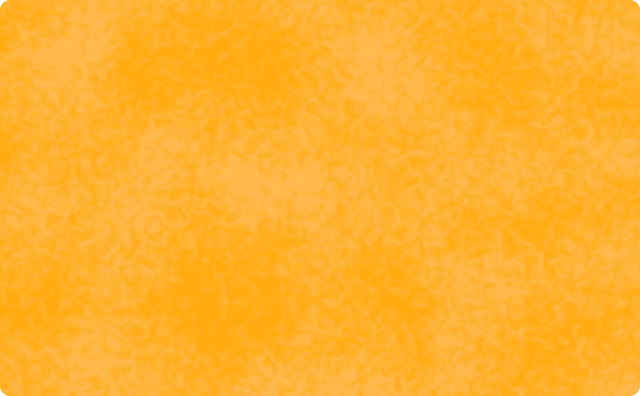
A Shadertoy shader for this texture:

```glsl
const vec3 PAPER = vec3(1.0);
const vec3 LIGHT_AMBER = vec3(1.0, 0.728, 0.312);
const vec3 DEEP_AMBER = vec3(1.0, 0.67, 0.06);
const float CORNER_RADIUS = 0.026;

// Unit gradient for a lattice point
vec2 latticeGradient(ivec2 cell) {
    uvec2 q = uvec2(cell + 4096) * uvec2(1597334673u, 3812015801u);
    uint h = (q.x ^ q.y) * 1597334673u;
    h = (h ^ (h >> 15)) * 2246822519u;
    float angle = 6.28319 * float(h >> 8) / 16777216.0;
    return vec2(cos(angle), sin(angle));
}

float gradientNoise(vec2 p) {
    ivec2 cell = ivec2(floor(p));
    vec2 f = fract(p);
    vec2 u = f * f * f * (f * (f * 6.0 - 15.0) + 10.0);
    float a = dot(latticeGradient(cell), f);
    float b = dot(latticeGradient(cell + ivec2(1, 0)), f - vec2(1, 0));
    float c = dot(latticeGradient(cell + ivec2(0, 1)), f - vec2(0, 1));
    float d = dot(latticeGradient(cell + ivec2(1, 1)), f - vec2(1, 1));
    return mix(mix(a, b, u.x), mix(c, d, u.x), u.y);
}

float fractalNoise(vec2 p, int octaves, float gain) {
    float sum = 0.0, amplitude = 1.0;
    for (int i = 0; i < octaves; i++) {
        sum += amplitude * gradientNoise(p);
        p = 2.03 * p + vec2(17.3, 9.1);
        amplitude *= gain;
    }
    return sum;
}

float roundedBox(vec2 p, vec2 halfSize, float radius) {
    vec2 q = abs(p) - halfSize + radius;
    return length(max(q, 0.0)) + min(max(q.x, q.y), 0.0) - radius;
}

// Broad clouds broken up by small curly mottling
float pigment(vec2 p, float cloudScale, float grainScale) {
    float clouds = fractalNoise(p * cloudScale + 5.7, 3, 0.5);
    vec2 g = p * grainScale;
    vec2 curl = vec2(gradientNoise(g * 0.7 + 31.0), gradientNoise(g * 0.7 + 73.0));
    float grain = fractalNoise(g + 0.8 * curl, 2, 0.4);
    return 0.5 + 0.66 * clouds + 0.56 * grain;
}

void mainImage(out vec4 fragColor, in vec2 fragCoord) {
    float pixel = 1.0 / iResolution.y;
    vec2 uv = fragCoord * pixel;
    vec2 halfSize = 0.5 * iResolution.xy * pixel;

    float depth = smoothstep(0.0, 1.0, pigment(uv, 3.4, 40.0));
    vec3 color = mix(LIGHT_AMBER, DEEP_AMBER, depth);

    // Rounded sheet corners
    float edge = roundedBox(uv - halfSize, halfSize, CORNER_RADIUS);
    color = mix(color, PAPER, smoothstep(-0.5 * pixel, 0.5 * pixel, edge));
    fragColor = vec4(color, 1.0);
}
```
